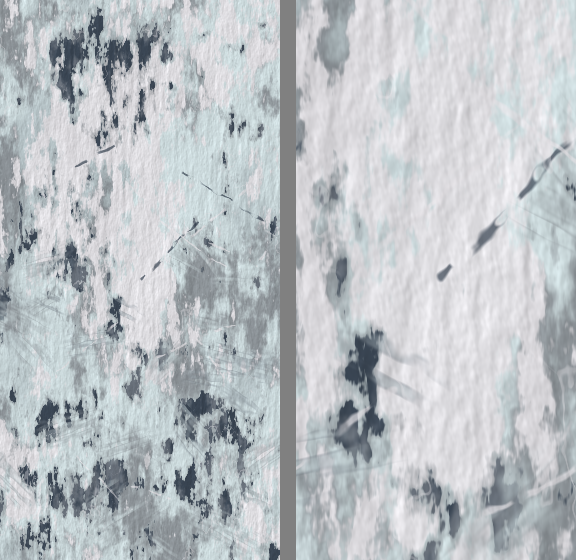
Left, the full canvas; right, a detail of the centre.
A WebGL 2 fragment shader for this texture:

```glsl
#version 300 es
precision highp float;

uniform vec2 u_resolution;
out vec4 fragColor;

#define NAVY vec3(0.20, 0.245, 0.30)
#define SLATE vec3(0.39, 0.42, 0.46)
#define GREY vec3(0.50, 0.52, 0.54)
#define MIST vec3(0.70, 0.75, 0.765)
#define AQUA vec3(0.795, 0.85, 0.86)
#define BLUSH vec3(0.88, 0.87, 0.885)
#define DARK_LEVEL 2.0
#define BLUSH_LEVEL 0.9
#define RELIEF 0.055
#define STROKES 30
#define SCRATCHES 16

float hash(vec2 p) {
  vec3 q = fract(p.xyx * vec3(0.1031, 0.1030, 0.0973));
  q += dot(q, q.yzx + 33.33);
  return fract((q.x + q.y) * q.z);
}

float noise(vec2 p) {
  vec2 i = floor(p), f = fract(p);
  f = f * f * (3.0 - 2.0 * f);
  return mix(mix(hash(i), hash(i + vec2(1, 0)), f.x),
             mix(hash(i + vec2(0, 1)), hash(i + vec2(1, 1)), f.x), f.y);
}

// Rough fractal noise, centred on zero with a spread of about one
float fbm(vec2 p) {
  float sum = 0.0, amp = 1.0, total = 0.0;
  for (int i = 0; i < 5; i++) {
    sum += amp * noise(p);
    total += amp;
    amp *= 0.65;
    p = mat2(1.98, 0.25, -0.25, 1.98) * p + vec2(17.3, 9.1);
  }
  return (sum / total - 0.5) * 10.0;
}

float blob(vec2 p, vec2 centre, vec2 radius) {
  vec2 q = (p - centre) / radius;
  return exp(-dot(q, q));
}

mat2 rotation(float a) {
  return mat2(cos(a), -sin(a), sin(a), cos(a));
}

// Dry brush mark: x is coverage, y is bristle tone
vec2 brushMark(vec2 q, vec2 size, float seed) {
  float bristle = 0.6 * noise(vec2(q.x * 6.0, q.y * 110.0) + seed * 17.0)
    + 0.4 * noise(q * vec2(35.0, 75.0) + seed * 7.0);
  float ragged = noise(q * 40.0 + seed * 5.0);
  float ends = 1.0 - smoothstep(0.3, 1.0, abs(q.x) / size.x + 0.9 * (bristle - 0.5));
  float sides = 1.0 - smoothstep(0.5, 1.0, abs(q.y) / size.y + 0.8 * (ragged - 0.5));
  return vec2(ends * sides * smoothstep(0.35, 0.6, bristle), bristle);
}

float paintHeight(vec2 p) {
  return fbm(p * vec2(26.0, 11.0) + 41.0) + 2.0 * noise(p * vec2(85.0, 6.0));
}

void main() {
  vec2 p = gl_FragCoord.xy / u_resolution.x;
  vec2 warped = p + 0.01 * vec2(fbm(p * 6.0), fbm(p * 6.0 + 31.0));
  float streak = noise(p * vec2(70.0, 4.0)) + noise(p * vec2(120.0, 9.0)) - 1.0;
  float scrape = fbm(p * vec2(36.0, 10.0) + 13.0);
  float grit = 0.65 * fbm(p * vec2(15.0, 11.0) + 3.0) + 0.6 * scrape;

  // Where each paint gathers
  float darkArea = 1.15 * blob(p, vec2(0.36, 1.79), vec2(0.18, 0.20))
    + 0.75 * blob(p, vec2(0.20, 1.04), vec2(0.20, 0.14))
    + 0.9 * blob(p, vec2(0.27, 0.30), vec2(0.24, 0.28))
    + 0.8 * blob(p, vec2(0.70, 0.64), vec2(0.16, 0.20))
    + 0.9 * blob(p, vec2(0.80, 0.20), vec2(0.16, 0.22));
  float blushArea = blob(p, vec2(0.82, 1.78), vec2(0.27, 0.25))
    + blob(p, vec2(0.30, 1.50), vec2(0.22, 0.13))
    + blob(p, vec2(0.52, 1.02), vec2(0.12, 0.40))
    + blob(p, vec2(0.08, 0.30), vec2(0.09, 0.22))
    + blob(p, vec2(0.14, 1.85), vec2(0.12, 0.16));
  float leftEdge = 1.0 - smoothstep(0.0, 0.16, p.x);
  float greyArea = 1.0 * blob(p, vec2(0.45, 0.52), vec2(0.60, 0.42))
    + 0.8 * blob(p, vec2(0.97, 0.85), vec2(0.18, 0.35))
    + 1.5 * leftEdge + 0.5 * darkArea;

  // Pale ground and grey wash
  float ground = fbm(p * vec2(3.0, 1.6) + 5.0) + 0.3 * scrape;
  vec3 color = mix(AQUA, MIST, smoothstep(-0.5, 2.0, ground));
  float wash = 0.8 * fbm(warped * vec2(6.0, 3.0) + 7.0) + 0.5 * grit
    + 0.5 * streak + greyArea;
  color = mix(color, GREY, 0.85 * smoothstep(0.5, 2.2, wash));

  // Scraped blush layer
  float blush = 0.5 * fbm(warped * vec2(4.0, 2.5) + 53.0) + 0.75 * grit
    + 0.5 * streak + 1.6 * blushArea - 0.7 * leftEdge - BLUSH_LEVEL;
  color = mix(color, BLUSH, 0.9 * smoothstep(-0.3, 0.6, blush));

  // Dark paint: smudged halo, then broken scraped body
  float dark = 0.55 * fbm(warped * vec2(6.0, 4.5) + 71.0) - 0.8 * grit
    + 0.5 * streak + 2.2 * darkArea - DARK_LEVEL;
  color = mix(color, GREY, 0.45 * smoothstep(-1.0, 0.0, dark));
  float worn = 0.8 * streak + 0.45 * fbm(p * vec2(14.0, 10.0) + 91.0);
  vec3 darkTone = mix(NAVY, SLATE, smoothstep(-0.3, 0.9, worn));
  color = mix(color, darkTone, 0.95 * smoothstep(-0.1, 0.35, dark));

  // Dry brush marks over the lower part
  for (int i = 0; i < STROKES; i++) {
    float id = float(i) + 1.0;
    vec2 centre = vec2(hash(vec2(id, 1.0)), 1.15 * hash(vec2(id, 2.0)));
    vec2 size = mix(vec2(0.08, 0.03), vec2(0.22, 0.07), hash(vec2(id, 3.0)));
    vec2 q = rotation(mix(-1.0, 0.8, hash(vec2(id, 4.0)))) * (p - centre);
    vec2 mark = brushMark(q, size, id);
    vec3 tone = mix(i % 4 == 0 ? SLATE : GREY, AQUA, smoothstep(0.3, 0.9, mark.y));
    color = mix(color, tone, 0.55 * mark.x);
  }

  // Thin scratches, pale or dark
  for (int i = 0; i < SCRATCHES; i++) {
    float id = float(i) + 61.0;
    vec2 centre = vec2(hash(vec2(id, 1.0)), 2.0 * hash(vec2(id, 2.0)));
    vec2 q = rotation(mix(-1.2, 1.0, hash(vec2(id, 3.0)))) * (mix(p, warped, 0.4) - centre);
    float reach = mix(0.04, 0.20, hash(vec2(id, 4.0)));
    float dist = length(vec2(max(abs(q.x) - reach, 0.0), q.y));
    float width = 0.001 + 0.005 * noise(vec2(q.x * 40.0, id));
    float line = 1.0 - smoothstep(width * 0.4, width + 0.002, dist);
    line *= smoothstep(0.35, 0.6, noise(q * vec2(45.0, 90.0) + id));
    color = mix(color, i % 4 == 0 ? NAVY : BLUSH, 0.7 * line);
  }

  // Raised creases and side light on the paint
  float crease = 1.0 - smoothstep(0.03, 0.15, abs(fbm(p * vec2(7.0, 4.0) + 23.0)));
  color = mix(color, BLUSH, 0.35 * crease * smoothstep(0.4, 0.7, noise(p * 9.0)));
  float slope = paintHeight(p + vec2(-0.004, 0.004)) - paintHeight(p);
  color *= 1.0 - RELIEF * slope + 0.03 * streak;

  fragColor = vec4(clamp(color, 0.0, 1.0), 1.0);
}
```
